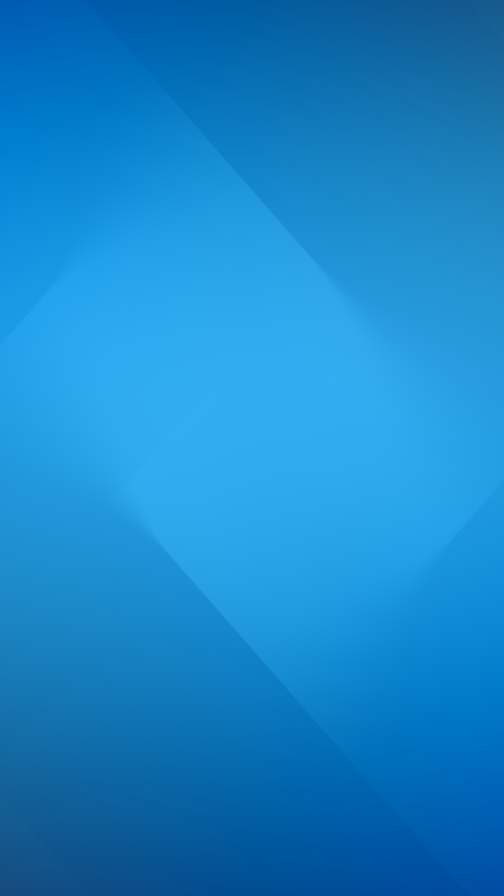
Reproduce this background procedurally as a Shadertoy shader.

```glsl
// Blue backdrop: a soft vertical glow crossed by a faint diagonal band and a
// lighter tilted panel. One tone value, built from a bell curve and soft
// half-planes in rotated axes, is turned into colour by a short ramp.

#define GLOW_Y       0.057   // height of the brightest row, from the centre
#define GLOW_TONE    0.62    // tone at that row
#define REACH_UP     0.596   // falloff of the glow upward
#define REACH_DOWN   0.652   // falloff of the glow downward
#define BAND_LIFT    0.018   // brightening inside the diagonal band
#define PANEL_LIFT   0.038   // extra brightening inside the panel
#define INNER_LIFT   0.010   // faint inner step
#define CORNER_LIFT  0.010   // faint corner folds
#define EDGE_BLUR    0.12    // widest softness of a fading edge
#define TINT         0.36    // greyer and purer opposite corners

const vec2 ACROSS = vec2(0.752, 0.660);   // across the band
const vec2 ALONG  = vec2(0.752, -0.660);  // down the band

// Half-plane mask whose edge melts away as fade goes from 0 to 1.
float softEdge(float dist, float fade) {
    float width = 1.0 / iResolution.y + EDGE_BLUR * fade;
    return smoothstep(-width, width, dist);
}

// Vertical glow, slightly dimmer toward the sides.
float glowTone(vec2 p, float side) {
    float dy = p.y - GLOW_Y;
    float d = dy / (dy > 0.0 ? REACH_UP : REACH_DOWN);
    return GLOW_TONE * exp(-d * d) - 0.018 * side * side;
}

// Band, panel, inner step and corner folds.
float facetTone(float u, float v) {
    float band = softEdge(0.190 - u, smoothstep(-0.10, 0.23, v))
               * softEdge(u + 0.148, 1.0 - smoothstep(-0.27, 0.02, v));
    float panel = softEdge(v + 0.287, smoothstep(-0.08, 0.22, u))
                * softEdge(0.235 - v, 1.0 - smoothstep(-0.17, 0.12, u));
    float inner = softEdge(v + 0.080, 0.0) * (1.0 - smoothstep(-0.12, 0.02, u));
    float folds = softEdge(u - 0.511, 0.0) + softEdge(-0.466 - u, 0.0);
    return band * (BAND_LIFT + panel * (PANEL_LIFT + INNER_LIFT * inner))
         + CORNER_LIFT * folds;
}

// Deep to sky blue; tint shifts red against blue.
vec3 blueRamp(float tone, float tint) {
    float t = clamp((tone - 0.31) / 0.37, 0.0, 1.0);
    vec3 colour = vec3(0.2 * pow(t, 1.8), tone, tone + 0.27);
    return clamp(colour + tint * vec3(1.0, 0.0, -0.8), 0.0, 1.0);
}

void mainImage(out vec4 fragColor, in vec2 fragCoord) {
    vec2 uv = fragCoord / iResolution.xy - 0.5;
    vec2 p = (fragCoord - 0.5 * iResolution.xy) / iResolution.y;

    float tone = glowTone(p, 2.0 * uv.x)
               + facetTone(dot(p, ACROSS), dot(p, ALONG));
    fragColor = vec4(blueRamp(tone, TINT * uv.x * uv.y), 1.0);
}
```
